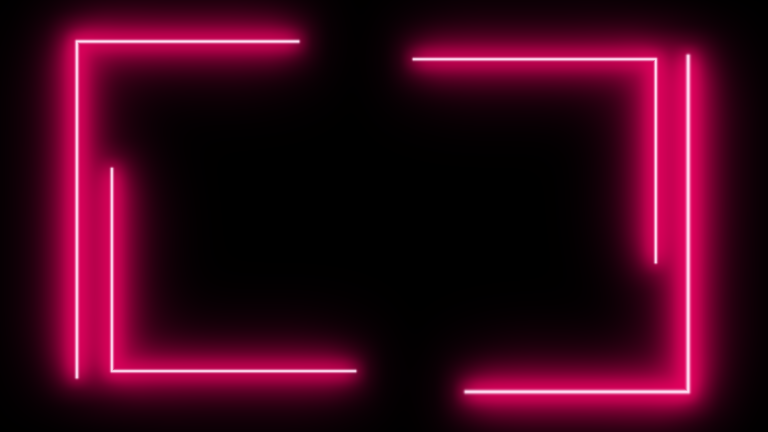
Write a Shadertoy shader that draws this background.

```glsl
// Each bracket: corner x, corner y, end x of level arm, end y of upright arm
const vec4 BRACKETS[4] = vec4[4](
    vec4(0.178, 0.904, 0.690, 0.127),
    vec4(0.259, 0.141, 0.822, 0.609),
    vec4(1.518, 0.863, 0.958, 0.393),
    vec4(1.593, 0.093, 1.079, 0.870));
const vec4 BRACKET_POWER = vec4(1.0, 0.92, 0.92, 1.2);
const float LEVEL_ARM_POWER = 0.85;

// Near, middle and far glow layers
const vec3 GLOW_RADIUS = vec3(0.0185, 0.0395, 0.083);
const vec3 GLOW_POWER = vec3(0.9, 0.7, 0.25);
const float CORE_RADIUS = 0.003;

const vec3 GLOW_COLOR = vec3(0.97, 0.003, 0.40);
const vec3 CORE_COLOR = vec3(1.0, 0.87, 0.95);
const float ASPECT = 16.0 / 9.0;

// Soft light of a straight tube; ends fade over the radius of each layer
float tubeGlow(float along, float across, float endA, float endB) {
    float start = min(endA, endB);
    float stop = max(endA, endB);
    vec3 spread = across / GLOW_RADIUS;
    vec3 fade = 2.0 * GLOW_RADIUS;
    vec3 span = smoothstep(-fade, fade, vec3(along - start))
              * smoothstep(-fade, fade, vec3(stop - along));
    return dot(GLOW_POWER, exp(-0.5 * spread * spread) * span);
}

float segmentDistance(vec2 p, vec2 a, vec2 b) {
    vec2 ab = b - a;
    float t = clamp(dot(p - a, ab) / dot(ab, ab), 0.0, 1.0);
    return length(p - a - ab * t);
}

void mainImage(out vec4 fragColor, in vec2 fragCoord) {
    vec2 p = fragCoord / iResolution.xy * vec2(ASPECT, 1.0);
    float glow = 0.0;
    float core = 0.0;

    for (int i = 0; i < 4; i++) {
        vec4 b = BRACKETS[i];
        float power = BRACKET_POWER[i];

        // Halo of both arms
        float level = tubeGlow(p.x, p.y - b.y, b.x, b.z);
        float upright = tubeGlow(p.y, p.x - b.x, b.y, b.w);
        glow += power * (LEVEL_ARM_POWER * level + upright);

        // Thin hot line
        float d = min(segmentDistance(p, b.xy, b.zy),
                      segmentDistance(p, b.xy, b.xw));
        float r = d / (CORE_RADIUS * power);
        core = max(core, exp(-0.5 * r * r));
    }

    // Saturating exposure, then the core on top
    vec3 color = GLOW_COLOR * (1.0 - exp(-glow));
    color = mix(color, CORE_COLOR, core);
    fragColor = vec4(color, 1.0);
}
```
